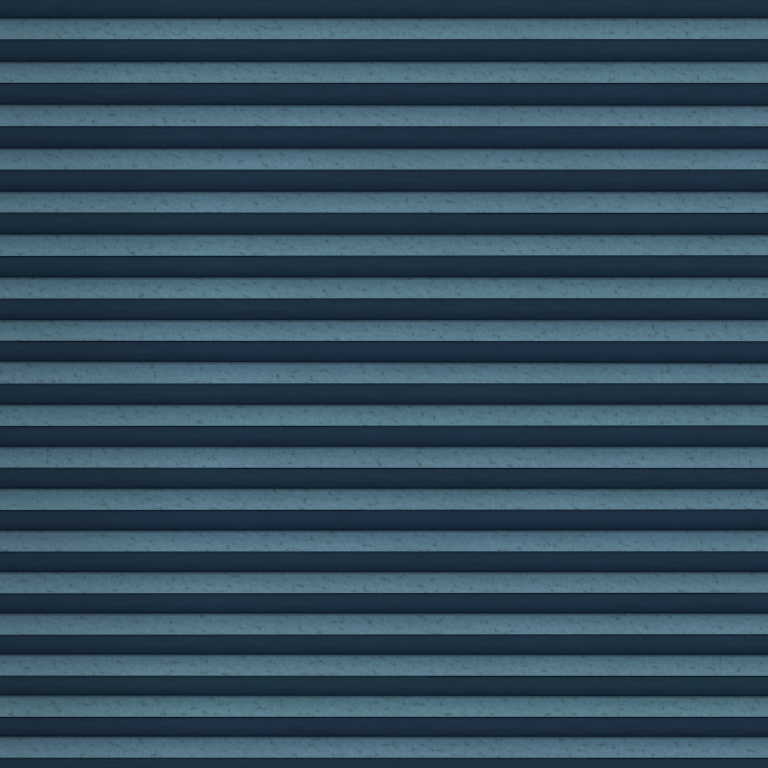
Give the GLSL for this texture, as a WebGL 2 fragment shader.

```glsl
#version 300 es
precision highp float;
// Pleated fabric blind: lit slate-blue folds alternating with shaded navy folds.

uniform vec2 u_resolution;
out vec4 outColor;

// Layout, in canvas heights measured down from the top
const float FIRST_FOLD = 0.0521;     // first light-to-dark fold
const float PITCH = 0.0569;          // fold spacing at the top
const float PITCH_SHRINK = 0.00011;  // spacing lost with each row
const float SHADE_TOP = 0.50;        // shaded part of a pleat, top row
const float SHADE_SHRINK = 0.002;    // shaded part lost with each row
const float FOLD_TILT = 0.035;       // uneven hang, in pleats
const float CREASE_WIDTH = 0.035;    // dark line under each shaded fold

// Colours
const vec3 LIT_UPPER = vec3(0.275, 0.395, 0.455);
const vec3 LIT_LOWER = vec3(0.350, 0.482, 0.540);
const vec3 SHADE_UPPER = vec3(0.118, 0.195, 0.255);
const vec3 SHADE_LOWER = vec3(0.083, 0.150, 0.212);
const vec3 CREASE = vec3(0.050, 0.095, 0.145);

// Fabric
const vec2 FIBRE_SCALE = vec2(95.0, 150.0);
const float GRAIN_SCALE = 250.0;
const float FIBRE_SHEAR = 0.6;
const float LIT_GRAIN = 0.11;
const float SHADE_GRAIN = 0.07;
const float ROW_TINT = 0.018;

float hash(float n) {
  return fract(sin(n * 91.345 + 4.7) * 4375.85);
}

vec2 gradient(vec2 cell) {
  float a = 6.2832 * fract(sin(dot(cell, vec2(127.1, 311.7))) * 4375.85);
  return vec2(cos(a), sin(a));
}

float gradientNoise(vec2 p) {
  vec2 i = floor(p), f = fract(p);
  vec2 s = f * f * f * (f * (f * 6.0 - 15.0) + 10.0);
  vec2 e = vec2(1.0, 0.0);
  float low = mix(dot(gradient(i), f), dot(gradient(i + e), f - e), s.x);
  float high = mix(dot(gradient(i + e.yx), f - e.yx),
                   dot(gradient(i + 1.0), f - 1.0), s.x);
  return mix(low, high, s.y);
}

// Continuous pleat number at a depth below the top edge
float pleatAt(float depth) {
  float root = PITCH * PITCH - 4.0 * PITCH_SHRINK * (depth - FIRST_FOLD);
  return (PITCH - sqrt(root)) / (2.0 * PITCH_SHRINK);
}

void main() {
  vec2 uv = gl_FragCoord.xy / u_resolution;
  float pleat = pleatAt(1.0 - uv.y);
  float aa = max(fwidth(pleat) * 0.75, 0.018);

  // Each fold and crease hangs slightly out of level
  float side = uv.x - 0.5;
  pleat += FOLD_TILT * (hash(floor(pleat + 0.25)) - 0.5) * side;
  float row = floor(pleat);
  float t = pleat - row;
  float shadeEnd = SHADE_TOP - SHADE_SHRINK * row
                 + FOLD_TILT * (hash(row + 40.0) - 0.2) * side;

  // Fabric: sheared fibres, fine grain, sparse pits and broad mottling
  vec2 p = uv + vec2(FIBRE_SHEAR * uv.y, 0.0);
  float fibre = gradientNoise(p * FIBRE_SCALE);
  float grain = gradientNoise(uv * GRAIN_SCALE);
  float pits = smoothstep(0.28, 0.6, -fibre - 0.4 * grain);
  float mottle = gradientNoise(uv * vec2(9.0, 30.0));
  float weave = gradientNoise(uv * vec2(30.0, 240.0));

  // Lit face: brighter toward its lower fold, shadowed under the crease
  float litT = clamp((t - shadeEnd) / (1.0 - shadeEnd), 0.0, 1.0);
  vec3 lit = mix(LIT_UPPER, LIT_LOWER, smoothstep(0.0, 0.85, litT));
  lit *= mix(0.68, 1.0, smoothstep(0.0, 0.16, litT));
  lit *= 1.0 + LIT_GRAIN * (0.6 * fibre + 0.7 * grain + 0.35 * mottle) - 0.10 * pits;

  // Shaded face: darkens downward, with a fine line along the fold
  float shadeT = clamp(t / shadeEnd, 0.0, 1.0);
  vec3 shade = mix(SHADE_UPPER, SHADE_LOWER, smoothstep(0.35, 1.0, shadeT));
  shade *= mix(0.82, 1.0, smoothstep(0.0, 0.12, shadeT));
  shade *= 1.0 + SHADE_GRAIN * (weave + 0.7 * grain + 0.5 * mottle);
  float crease = smoothstep(shadeEnd - 2.0 * CREASE_WIDTH, shadeEnd, t);
  shade = mix(shade, CREASE, 0.85 * crease);

  // Smooth mask for the lit face, closing again at the next fold
  float mask = smoothstep(shadeEnd - aa, shadeEnd + aa, t);
  mask *= 1.0 - smoothstep(1.0 - 2.0 * aa, 1.0, t);
  vec3 color = mix(shade, lit, mask);

  // Small hue drift between pleats and light falloff at the left
  float tint = ROW_TINT * (hash(row + 17.0) - 0.5);
  color += tint * vec3(-0.1, 0.5, -0.4);
  color *= mix(0.93, 1.01, smoothstep(0.0, 0.3, uv.x));
  outColor = vec4(color, 1.0);
}
```
